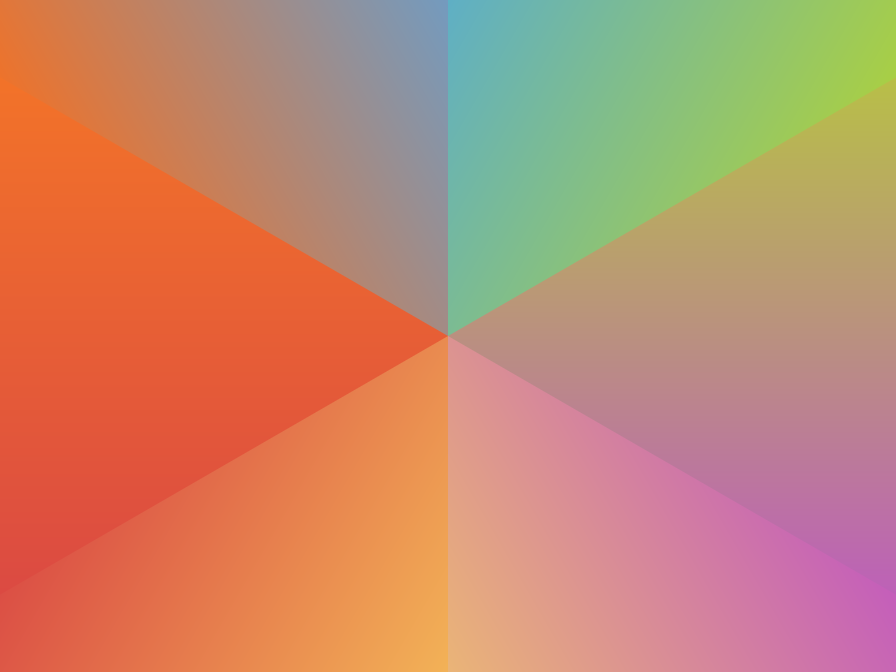
Write a Shadertoy shader that draws this background.

```glsl
const float SECTOR = radians(60.0);

// Edge colours of the six sectors, counterclockwise from the right
const vec3 startColor[6] = vec3[6](
    vec3(0.74, 0.38, 0.72), vec3(0.66, 0.81, 0.27), vec3(0.35, 0.64, 0.87),
    vec3(0.95, 0.45, 0.16), vec3(0.86, 0.31, 0.27), vec3(0.95, 0.78, 0.41));
const vec3 endColor[6] = vec3[6](
    vec3(0.72, 0.75, 0.28), vec3(0.31, 0.66, 0.88), vec3(0.93, 0.45, 0.17),
    vec3(0.86, 0.29, 0.26), vec3(0.97, 0.78, 0.355), vec3(0.77, 0.37, 0.73));

// Linear gradient running across a sector, at right angles to its bisector
vec3 sectorColor(int index, vec2 p) {
    float bisector = float(index) * SECTOR;
    float across = dot(p, vec2(-sin(bisector), cos(bisector)));
    return mix(startColor[index], endColor[index], across / 0.77 + 0.5);
}

void mainImage(out vec4 fragColor, in vec2 fragCoord) {
    vec2 p = (fragCoord - 0.5 * iResolution.xy) / iResolution.y;

    // Find the sector and the angle from its bisector
    float turn = atan(p.y, p.x) / SECTOR + 6.0;
    float nearest = floor(turn + 0.5);
    float offset = (turn - nearest) * SECTOR;
    int index = int(nearest) % 6;
    int neighbour = (index + (offset > 0.0 ? 1 : 5)) % 6;

    // Smooth the border shared with the nearest neighbour
    float borderDistance = length(p) * sin(0.5 * SECTOR - abs(offset));
    float blend = clamp(0.5 - borderDistance * iResolution.y, 0.0, 0.5);
    vec3 color = mix(sectorColor(index, p), sectorColor(neighbour, p), blend);

    fragColor = vec4(clamp(color, 0.0, 1.0), 1.0);
}
```
